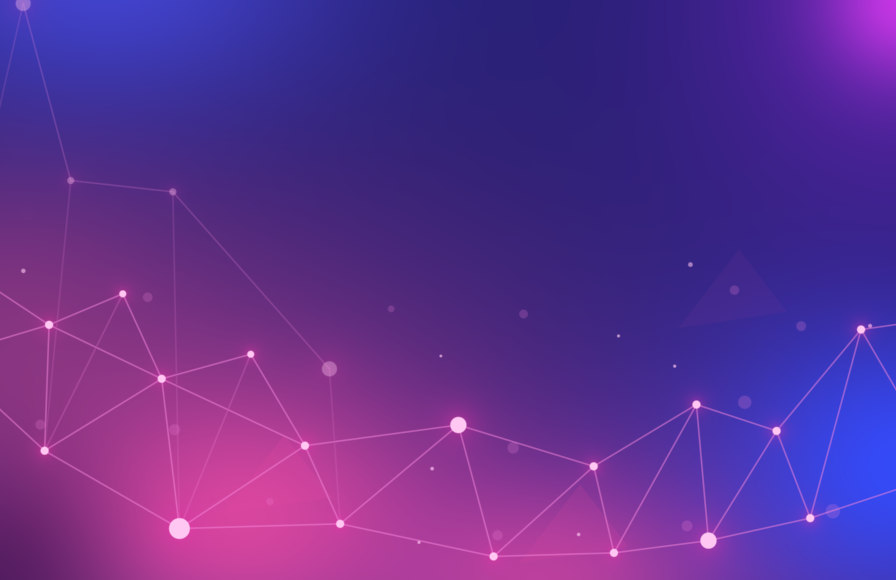
This background is drawn by a WebGL 1 fragment shader. Its source:

```glsl
precision highp float;
// Glowing pink node network over a navy, violet and blue gradient.
uniform vec2 u_resolution;

#define LINE_WIDTH 0.0011
#define LINE_ALPHA 0.5
#define FAINT_ALPHA 0.22
#define HALO_STRENGTH 0.6
#define NAVY vec3(0.14, 0.12, 0.45)
#define PINK vec3(0.88, 0.28, 0.63)
#define LINE_COLOR vec3(0.96, 0.52, 0.86)
#define CORE_COLOR vec3(1.0, 0.78, 0.95)
#define HALO_COLOR vec3(0.95, 0.2, 0.68)

const float PI = 3.14159;
vec2 p;          // position in canvas heights
float pixel;     // size of one pixel in the same units
float lines = 0.0, cores = 0.0, halos = 0.0;

float hash(vec2 v) {
  return fract(sin(dot(v, vec2(127.1, 311.7))) * 43758.5);
}

float glow(vec2 center, vec2 radius) {
  vec2 q = (p - center) / radius;
  return exp(-dot(q, q));
}

float disc(float d, float r) {
  return 1.0 - smoothstep(r - pixel, r + pixel, d);
}

void link(vec2 a, vec2 b, float alpha) {
  vec2 ab = b - a, ap = p - a;
  float d = length(ap - ab * clamp(dot(ap, ab) / dot(ab, ab), 0.0, 1.0));
  lines = max(lines, alpha * (1.0 - smoothstep(0.0, LINE_WIDTH + pixel, d)));
}

void node(vec2 center, float r, float alpha) {
  float d = length(p - center);
  cores = max(cores, alpha * disc(d, r));
  halos += alpha * exp(-d / (r * 1.6));
}

// Chains of network nodes: a sagging curve with a zigzag
vec2 upperNode(float i) {
  float bulge = sin(PI * (i - 0.6) / 7.0);
  float x = 0.074 + 0.2 * i + 0.15 * bulge * bulge;
  float zigzag = 0.05 * cos(PI * i) * smoothstep(0.0, 4.0, i);
  float sag = 0.42 * (x - 0.8) * (x - 0.8);
  return vec2(x, 0.225 + sag - zigzag - 0.04 * smoothstep(4.0, 5.0, i));
}

vec2 lowerNode(float i) {
  float bulge = sin(PI * (i - 0.3) / 6.0);
  float x = 0.074 + 0.22 * i + 0.12 * bulge * bulge;
  float zigzag = 0.07 * sin(PI * i / 1.5) * max(0.0, 1.0 - i / 4.0);
  return vec2(x, 0.04 + 0.27 * (x - 0.9) * (x - 0.9) - zigzag);
}

vec2 faintNode(float i) {
  return vec2(0.04 + 0.035 * i + 0.047 * i * i,
              0.994 - 0.21 * i - 0.11 * sin(PI * i / 1.5));
}

// One randomly placed disc per grid cell, some cells left empty
float scatter(float cell, float maxRadius, float density) {
  vec2 id = floor(p / cell);
  vec2 center = (id + 0.2 + 0.6 * vec2(hash(id), hash(id + 7.3))) * cell;
  float r = maxRadius * mix(0.4, 1.0, hash(id + 3.1));
  return step(hash(id + 5.7), density) * disc(length(p - center), r);
}

vec3 background() {
  vec3 c = mix(NAVY, vec3(0.5, 0.2, 0.51), 0.95 * glow(vec2(0.25, 0.2), vec2(0.75, 0.48)));
  c = mix(c, vec3(0.62, 0.23, 0.51), 0.6 * glow(vec2(0.0, 0.42), vec2(0.32, 0.3)));
  c = mix(c, vec3(0.27, 0.28, 0.85), 0.9 * glow(vec2(0.18, 1.05), vec2(0.4, 0.24)));
  c = mix(c, vec3(0.27, 0.2, 0.7), 0.6 * glow(vec2(1.35, 0.15), vec2(0.35)));
  c = mix(c, vec3(0.58, 0.22, 0.62), 0.8 * glow(vec2(0.85, 0.0), vec2(0.6, 0.24)));
  c = mix(c, PINK, 0.9 * glow(vec2(0.42, 0.11), vec2(0.3, 0.21)));
  c = mix(c, PINK, 0.6 * glow(vec2(0.95, 0.0), vec2(0.25, 0.15)));
  c = mix(c, vec3(0.2, 0.3, 1.0), 0.95 * glow(vec2(1.56, 0.2), vec2(0.27, 0.24)));
  c = mix(c, vec3(0.38, 0.14, 0.68), 0.85 * glow(vec2(1.56, 1.0), vec2(0.38, 0.4)));
  c = mix(c, vec3(0.82, 0.22, 0.92), 0.9 * glow(vec2(1.56, 1.0), vec2(0.13)));
  return mix(c, vec3(0.27, 0.08, 0.32), 0.7 * glow(vec2(0.0), vec2(0.18, 0.2)));
}

void main() {
  pixel = 1.0 / u_resolution.y;
  p = gl_FragCoord.xy * pixel;
  vec3 color = background();

  // Translucent triangles
  for (int k = 0; k < 3; k++) {
    float i = float(k);
    vec2 q = p - vec2(0.49 + 0.628 * i - 0.118 * i * i, 0.25 - 0.33 * i + 0.245 * i * i);
    float d = max(abs(q.x) * 1.3 + q.y, -q.y - 0.12 + 0.15 * q.x);
    color = mix(color, PINK, (0.24 - 0.09 * i) * disc(d, 0.0));
  }

  // Bright network
  for (int k = -1; k < 8; k++) {
    float i = float(k);
    vec2 up = upperNode(i), low = lowerNode(i), nextUp = upperNode(i + 1.0);
    link(up, nextUp, LINE_ALPHA);
    link(low, lowerNode(i + 1.0), LINE_ALPHA);
    link(up, low, LINE_ALPHA);
    link(nextUp, low, LINE_ALPHA);
    node(up, k == 3 ? 0.014 : 0.007, 1.0);
    node(low, k == 1 ? 0.018 : (k == 5 ? 0.014 : 0.007), 1.0);
    if (k == 0 || k == 1) {
      vec2 peak = 0.5 * (up + nextUp) + vec2(0.03, 0.1);
      link(up, peak, LINE_ALPHA);
      link(peak, nextUp, LINE_ALPHA);
      link(peak, low, FAINT_ALPHA);
      node(peak, 0.006, 1.0);
    }
  }

  // Faint chain falling from the upper left
  for (int k = 0; k < 4; k++) {
    float i = float(k);
    vec2 here = faintNode(i);
    if (k < 3) link(here, faintNode(i + 1.0), FAINT_ALPHA);
    link(here, lowerNode(i - 1.0), 0.7 * FAINT_ALPHA);
    node(here, (k == 0 || k == 3) ? 0.013 : 0.006, 0.35);
  }

  // Soft discs and sparks, then the network over them
  float band = 1.0 - smoothstep(0.5, 0.65, p.y);
  color = mix(color, LINE_COLOR, 0.22 * band * scatter(0.19, 0.013, 0.5));
  color = mix(color, CORE_COLOR, 0.7 * band * scatter(0.16, 0.004, 0.25));
  color = mix(color, HALO_COLOR, HALO_STRENGTH * min(halos, 1.0));
  color = mix(color, LINE_COLOR, lines);
  color = mix(color, CORE_COLOR, cores);
  gl_FragColor = vec4(color, 1.0);
}
```
